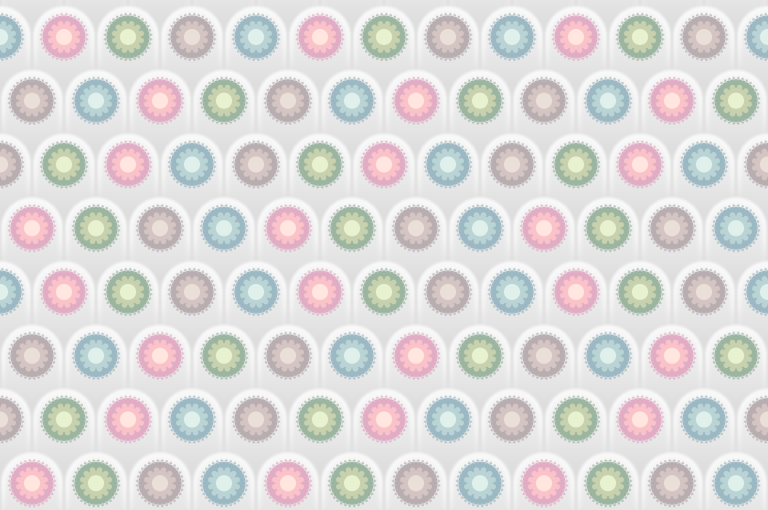
Reproduce this pattern procedurally as a Shadertoy shader.

```glsl
// Overlapping rows of pale arched scales, each holding a round lace rosette.
// Rows are painted top to bottom so lower arches cover upper ones; the four
// tints cycle by column and row, with whole counts so that the sheet tiles.

#define COLUMNS 12.0
#define ROWS 8.0
#define ROW_OFFSET 0.58    // first rosette centre below the top, in rows
#define ARCH_RADIUS 0.5
#define ARCH_SOFTNESS 0.055
#define OUTER_RADIUS 0.338
#define MIDDLE_RADIUS 0.243
#define CORE_RADIUS 0.126
#define LACE_BEADS 32.0
#define PETALS 12.0
#define SCALE_LIGHT 0.975
#define SCALE_DARK 0.870

const float TAU = 6.283185;

// Outer, middle and core colours of each tint: blue, pink, green, taupe.
const vec3 OUTER[4] = vec3[4](vec3(0.61, 0.72, 0.76), vec3(0.88, 0.68, 0.77),
                              vec3(0.61, 0.71, 0.63), vec3(0.72, 0.68, 0.69));
const vec3 MIDDLE[4] = vec3[4](vec3(0.73, 0.83, 0.84), vec3(0.98, 0.76, 0.79),
                               vec3(0.78, 0.82, 0.68), vec3(0.83, 0.77, 0.76));
const vec3 CORE[4] = vec3[4](vec3(0.88, 0.94, 0.92), vec3(1.00, 0.90, 0.87),
                             vec3(0.91, 0.95, 0.82), vec3(0.92, 0.88, 0.85));

float cover(float dist, float blur) {
    return 1.0 - smoothstep(-blur, blur, dist);
}

// Rotate a point into the first of n equal sectors, centred on the x axis.
vec2 foldSector(vec2 p, float n) {
    float a = (fract(atan(p.y, p.x) * n / TAU) - 0.5) * TAU / n;
    return length(p) * vec2(cos(a), sin(a));
}

// Disc whose rim is made of n small round lobes.
float scallopedDisc(vec2 p, float radius, float n) {
    float lobe = radius * sin(0.5 * TAU / n);
    vec2 f = foldSector(p, n);
    return min(length(p) - radius, length(f - vec2(radius, 0.0)) - lobe);
}

// Tint order shifts from row to row and runs backwards on every third of four.
int tintIndex(float column, float row) {
    float r = mod(row, 4.0);
    float shift = r < 0.5 ? 0.0 : (r < 2.5 ? 3.0 : 1.0);
    float direction = abs(r - 2.0) < 0.5 ? -1.0 : 1.0;
    return int(mod(direction * column + shift + 0.5, 4.0));
}

vec3 paintScale(vec3 below, vec2 q) {
    float dist = (q.y < 0.0 ? length(q) : abs(q.x)) - ARCH_RADIUS;
    float shade = mix(SCALE_LIGHT, SCALE_DARK, clamp((q.y + 0.5) / 1.25, 0.0, 1.0));
    // Bright rim around the arch, fading down its straight sides
    float rim = smoothstep(-0.13, -0.05, dist) * (1.0 - smoothstep(-0.1, 0.65, q.y));
    shade = mix(shade, SCALE_LIGHT, 0.85 * rim);
    float alpha = 1.0 - smoothstep(-ARCH_SOFTNESS, 0.02, dist);
    return mix(below, vec3(shade), alpha);
}

vec3 paintRosette(vec3 below, vec2 q, int tint, float blur) {
    // Translucent lace points beyond the solid edge
    vec2 bead = foldSector(q, LACE_BEADS) - vec2(OUTER_RADIUS + 0.019, 0.0);
    float diamond = (abs(bead.x) + abs(bead.y)) * 0.7071 - 0.017;
    vec3 col = mix(below, OUTER[tint] * 0.96, 0.62 * cover(diamond, blur));

    // Solid outer ring with a thread of pale eyelets
    col = mix(col, OUTER[tint], cover(length(q) - OUTER_RADIUS, blur));
    vec2 hole = foldSector(q, LACE_BEADS) - vec2(OUTER_RADIUS - 0.008, 0.0);
    col = mix(col, below, 0.4 * cover(length(hole) - 0.010, blur));

    // Petalled middle and plain core
    float middle = scallopedDisc(q, MIDDLE_RADIUS - 0.03, PETALS);
    col = mix(col, MIDDLE[tint], cover(middle + 0.012, blur));
    return mix(col, CORE[tint], cover(length(q) - CORE_RADIUS, blur));
}

void mainImage(out vec4 fragColor, in vec2 fragCoord) {
    vec2 uv = fragCoord / iResolution.xy;
    vec2 p = vec2(uv.x * COLUMNS, (1.0 - uv.y) * ROWS - ROW_OFFSET);
    float blur = 0.75 * ROWS / iResolution.y;
    vec3 col = vec3(SCALE_DARK);

    // The three rows that can reach this point, back to front
    for (int k = -1; k <= 1; k++) {
        float row = floor(p.y) + float(k);
        float stagger = 0.5 * mod(row, 2.0);
        float column = floor(p.x - stagger + 0.5);
        vec2 q = p - vec2(column + stagger, row);
        col = paintScale(col, q);
        if (length(q) < 0.45) col = paintRosette(col, q, tintIndex(column, row), blur);
    }
    fragColor = vec4(col, 1.0);
}
```
